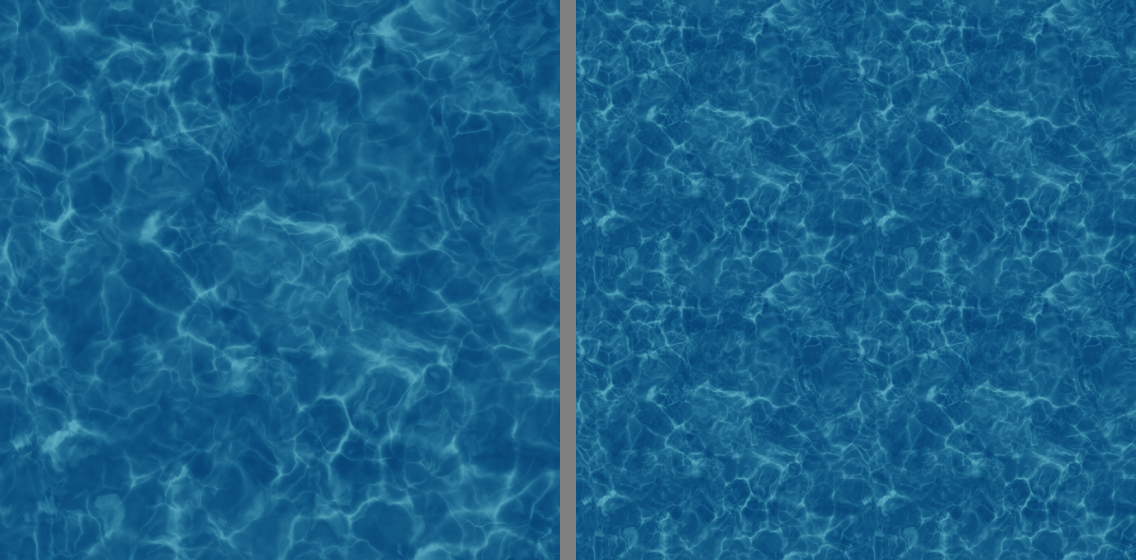
Left, the tile; right, the same tile 2 across and 2 down.
A three.js fragment shader for this texture:

```glsl
// Sunlit water: a hazy web of pale caustic light over deep blue, tiling on all sides.
// Warped wrapping Voronoi borders give the web, their junctions the ragged glows,
// and wrapping fractal noise gives the clouds, streaks and thin curling wisps.
varying vec2 vUv;

vec2 hash2(vec2 p) {
  vec3 q = fract(p.xyx * vec3(0.1031, 0.1030, 0.0973));
  q += dot(q, q.yzx + 33.33);
  return fract((q.xx + q.yz) * q.zy);
}

// Value noise that repeats after a whole number of cells
float noise(vec2 uv, float cells, float seed) {
  vec2 p = uv * cells;
  vec2 i = floor(p);
  vec2 f = fract(p);
  f = f * f * f * (f * (f * 6.0 - 15.0) + 10.0);
  vec2 lo = mod(i, cells) + seed;
  vec2 hi = mod(i + 1.0, cells) + seed;
  float bottom = mix(hash2(lo).x, hash2(vec2(hi.x, lo.y)).x, f.x);
  float top = mix(hash2(vec2(lo.x, hi.y)).x, hash2(hi).x, f.x);
  return mix(bottom, top, f.y);
}

float fbm(vec2 uv, float cells, float seed) {
  float sum = 0.0;
  float weight = 0.533;
  for (int octave = 0; octave < 4; octave++) {
    sum += weight * noise(uv, cells, seed);
    cells *= 2.0;
    weight *= 0.5;
    seed += 17.0;
  }
  return sum;
}

vec2 warp(vec2 uv, float cells, float seed) {
  return vec2(fbm(uv, cells, seed), fbm(uv, cells, seed + 91.0)) - 0.5;
}

// Distances to the three nearest scattered points, in cells
vec3 nearestThree(vec2 uv, float cells, float seed) {
  vec2 p = uv * cells;
  vec2 i = floor(p);
  vec3 near = vec3(9.0);
  for (int y = -2; y <= 2; y++) {
    for (int x = -2; x <= 2; x++) {
      vec2 cell = i + vec2(float(x), float(y));
      float d = length(cell + hash2(mod(cell, cells) + seed) - p);
      if (d < near.x) near = vec3(d, near.xy);
      else if (d < near.y) near = vec3(near.x, d, near.y);
      else near.z = min(near.z, d);
    }
  }
  return near;
}

// x: soft light along the cell borders, y: broad glow where borders meet
vec2 caustic(vec2 uv, float cells, float seed) {
  vec3 near = nearestThree(uv, cells, seed);
  float border = near.y - near.x;
  float sharpness = mix(6.0, 17.0, noise(uv, cells, seed + 40.0));
  float line = exp(-sharpness * (sqrt(border * border + 0.0016) - 0.04));
  float glow = exp(-7.0 * (near.z - near.x));
  float patches = smoothstep(0.25, 0.75, noise(uv, cells * 0.8, seed + 60.0));
  return vec2(line * mix(0.2, 1.0, patches), glow * mix(0.25, 1.0, patches));
}

// Thin curling strands along the middle level of a noise field
float wisps(vec2 uv, float cells, float seed) {
  float strand = exp(-24.0 * abs(fbm(uv, cells, seed) - 0.5));
  return strand * smoothstep(0.43, 0.63, fbm(uv, 9.0, seed + 30.0));
}

void main() {
  vec2 broad = warp(vUv, 6.0, 3.0);
  vec2 fine = warp(vUv, 18.0, 210.0);
  vec2 bent = vUv + 0.10 * broad + 0.028 * fine;
  vec2 curled = vUv + 0.13 * broad.yx + 0.045 * fine;

  // Dim clouds in the deep water
  float light = 0.02 + 0.28 * (fbm(vUv, 6.0, 120.0) - 0.5);
  light += 0.36 * (fbm(curled, 16.0, 150.0) - 0.5);

  // Webs of two sizes, with streaked glows at the junctions
  vec2 largeWeb = caustic(bent, 10.0, 11.0);
  vec2 smallWeb = caustic(curled, 20.0, 57.0);
  float streaks = smoothstep(0.3, 0.7, fbm(curled, 26.0, 180.0));
  float ragged = 0.55 + 0.7 * streaks;
  light += (0.50 * largeWeb.x + 0.28 * smallWeb.x) * ragged;
  light += (0.75 * largeWeb.y + 0.40 * smallWeb.y) * streaks;

  // Wisps, small bright flecks and a faint grain
  light += 0.28 * wisps(curled, 12.0, 240.0) + 0.28 * wisps(bent, 20.0, 270.0);
  float flecks = smoothstep(0.55, 0.8, fbm(curled, 32.0, 330.0));
  light += 0.34 * flecks * smoothstep(0.4, 0.65, fbm(vUv, 10.0, 360.0));
  light += 0.22 * (fbm(vUv, 56.0, 300.0) - 0.5);

  // Roll off the brightest light, then tint from deep blue to pale aqua
  light = max(light, -0.12);
  light = light > 0.75 ? 0.75 + 0.5 * (1.0 - exp((0.75 - light) * 2.0)) : light;
  float red = pow(max(light, 0.0), 1.2) + 0.5 * min(light, 0.0);
  vec3 deepBlue = vec3(0.044, 0.310, 0.496);
  vec3 aquaGain = vec3(0.26, 0.31, 0.22);
  gl_FragColor = vec4(deepBlue + aquaGain * vec3(red, light, light), 1.0);
}
```
